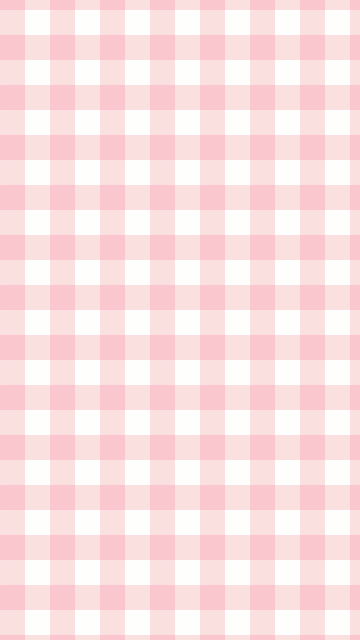
Give the GLSL for this pattern, as a Shadertoy shader.

```glsl
// Pink and white gingham: two sets of translucent stripes crossing at right angles.

const float REPEATS_ACROSS = 7.2;          // stripe pairs over the canvas width
const vec2 WEAVE_OFFSET = vec2(0.0, 0.4);  // phase of the stripes, in repeats
const float EDGE_SOFTNESS = 0.012;         // slight bleed of dye, in repeats

const vec3 CLOTH_WHITE = vec3(0.995, 0.995, 0.993);
const vec3 PALE_PINK = vec3(0.984, 0.878, 0.880);
const vec3 DEEP_PINK = vec3(0.982, 0.780, 0.812);

// Coverage of a stripe filling the first half of each repeat.
float stripe(float position, float softness) {
    float signedDistance = 0.25 - abs(fract(position) - 0.25);
    // Fold the far side so the edge at each repeat boundary is smooth too.
    signedDistance = max(signedDistance, 0.25 - abs(fract(position) - 1.25));
    return smoothstep(-softness, softness, signedDistance);
}

// Colour of the cloth where warp and weft stripes overlap.
vec3 gingham(float warp, float weft) {
    vec3 plainRow = mix(CLOTH_WHITE, PALE_PINK, warp);
    vec3 dyedRow = mix(PALE_PINK, DEEP_PINK, warp);
    return mix(plainRow, dyedRow, weft);
}

void mainImage(out vec4 fragColor, in vec2 fragCoord) {
    float repeatsPerPixel = REPEATS_ACROSS / iResolution.x;
    vec2 weave = fragCoord * repeatsPerPixel + WEAVE_OFFSET;
    float softness = max(EDGE_SOFTNESS, 0.5 * repeatsPerPixel);

    float warp = stripe(weave.x, softness);
    float weft = stripe(weave.y, softness);
    fragColor = vec4(gingham(warp, weft), 1.0);
}
```
